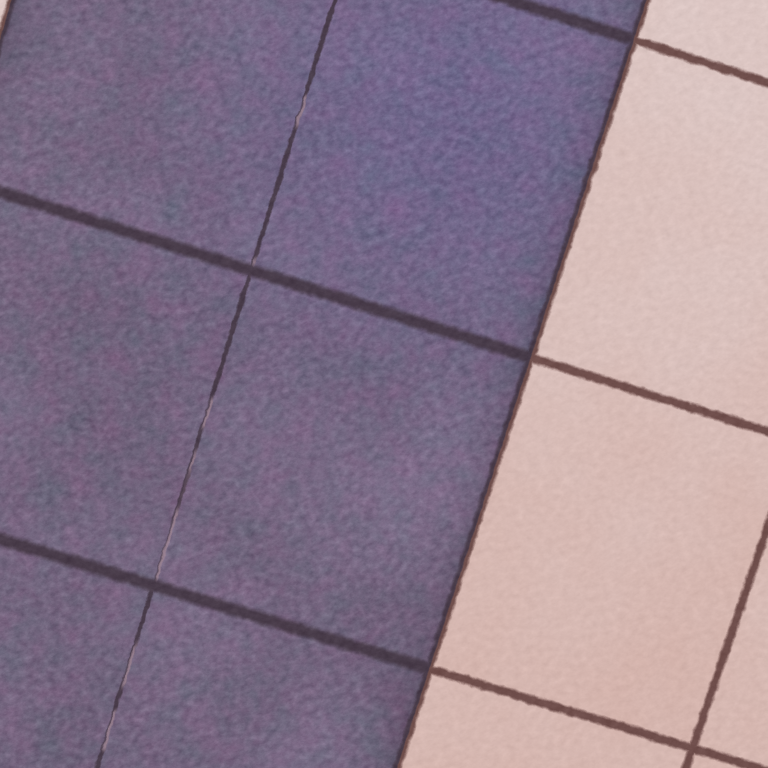
Give the GLSL for this texture, as a Shadertoy shader.

```glsl
// Slanted wall of square tiles: two violet columns beside two pale pink ones.
// Seams are nearly parallel lines placed by loops; gradient noise adds mottling,
// paper-like grain, ragged grout and a chipped highlight on the thin seam.

// Colours
const vec3 VIOLET_LIGHT = vec3(0.485, 0.425, 0.53);
const vec3 VIOLET_DARK  = vec3(0.405, 0.355, 0.445);
const vec3 VIOLET_BLUE  = vec3(0.43, 0.40, 0.58);
const vec3 PINK_LIGHT   = vec3(0.865, 0.785, 0.775);
const vec3 PINK_WARM    = vec3(0.83, 0.70, 0.67);
const vec3 GROUT_VIOLET = vec3(0.27, 0.22, 0.27);
const vec3 GROUT_PINK   = vec3(0.40, 0.27, 0.26);
const vec3 CHIP         = vec3(0.66, 0.56, 0.62);

// Seam layout: intercept, spacing, spacing change; then slope, slope change
const vec3 COLUMN_POS   = vec3(0.126, 0.3985, -0.0075);
const vec2 COLUMN_SLOPE = vec2(0.31, 0.015);
const vec3 ROW_POS      = vec3(0.75, 0.458, 0.006);
const vec2 ROW_SLOPE    = vec2(-0.312, -0.010);

// Half widths of the seams, in canvas units
const float ROW_ON_VIOLET = 0.0078;
const float ROW_ON_PINK   = 0.0056;
const float COLUMN_WIDE   = 0.0052;
const float COLUMN_THIN   = 0.0026;
const float SOFTNESS      = 0.0028;
const float RAGGED        = 0.0025;

const vec2  BLUE_CENTRE = vec2(0.60, 0.85);
const float BLUE_RADIUS = 0.30;
const float GRAIN_VIOLET = 0.085;
const float GRAIN_PINK   = 0.035;

vec2 hash2(vec2 p) {
    vec3 q = fract(p.xyx * vec3(0.1031, 0.1030, 0.0973));
    q += dot(q, q.yzx + 33.33);
    return fract((q.xx + q.yz) * q.zy) * 2.0 - 1.0;
}

float gradientNoise(vec2 p) {
    vec2 i = floor(p), f = fract(p);
    vec2 u = f * f * f * (f * (f * 6.0 - 15.0) + 10.0);
    vec2 e = vec2(0.0, 1.0);
    return mix(mix(dot(hash2(i), f), dot(hash2(i + e.yx), f - e.yx), u.x),
               mix(dot(hash2(i + e), f - e), dot(hash2(i + e.yy), f - e.yy), u.x), u.y);
}

float fbm(vec2 p) {
    float sum = 0.0, gain = 1.0;
    for (int i = 0; i < 4; i++) {
        sum += gain * gradientNoise(p);
        p = mat2(1.6, 1.2, -1.2, 1.6) * p + 7.3;
        gain *= 0.55;
    }
    return sum;
}

// Signed distance to numbered seam n, crossing the axis "across" along "along"
float seamDistance(float across, float along, float n, vec3 pos, vec2 slope) {
    float s = slope.x + slope.y * n;
    return (across - pos.x - n * (pos.y + n * pos.z) - s * along) * inversesqrt(1.0 + s * s);
}

float band(float d, float halfWidth, float soft) {
    return 1.0 - smoothstep(halfWidth - soft, halfWidth + soft, abs(d));
}

void mainImage(out vec4 fragColor, in vec2 fragCoord) {
    vec2 uv = fragCoord / iResolution.xy;
    float px = 1.0 / min(iResolution.x, iResolution.y);
    float soft = max(SOFTNESS, px);
    float rag = RAGGED * fbm(uv * 75.0);

    // Column seams: odd ones separate violet from pink, even ones lie inside
    float pink = 1.0, column = 0.0, chip = 0.0, shade = 0.0;
    vec2 tile = vec2(0.0);
    for (float n = -1.0; n < 2.5; n++) {
        float d = seamDistance(uv.x, uv.y, n, COLUMN_POS, COLUMN_SLOPE);
        bool border = mod(n, 2.0) > 0.5;
        bool thin = mod(n, 4.0) < 0.5;
        tile.x += step(0.0, d);
        if (border) {
            pink = mix(pink, 1.0 - pink, smoothstep(-px, px, d + rag * 0.5));
            shade += exp(-abs(d) / 0.022);
        }
        float wear = gradientNoise(vec2(uv.y * 19.0, n + 4.5)) + 0.35 * (0.45 - uv.y);
        float halfWidth = thin ? COLUMN_THIN - 0.002 * wear : COLUMN_WIDE;
        column = max(column, band(d + rag, halfWidth, thin ? max(0.0016, px) : soft));
        if (thin) chip = band(d - 0.001 + rag, 0.0017, max(0.0012, px)) * smoothstep(-0.02, 0.15, wear);
    }

    // Row seams: broader and softer on violet
    float row = 0.0;
    for (float n = -1.0; n < 1.5; n++) {
        float d = seamDistance(uv.y, uv.x, n, ROW_POS, ROW_SLOPE);
        tile.y += step(0.0, d);
        row = max(row, band(d + rag, mix(ROW_ON_VIOLET, ROW_ON_PINK, pink), soft * mix(1.6, 1.0, pink)));
    }

    // Tile surfaces: broad mottling, a tint per tile, a blue patch, fine grain
    float mottle = fbm(uv * 5.0 + 2.7);
    float tint = hash2(tile + 11.0).x;
    float grain = fbm(mat2(0.95, -0.31, 0.31, 0.95) * uv * vec2(85.0, 115.0));
    vec3 violet = mix(VIOLET_DARK, VIOLET_LIGHT, clamp(0.56 + 0.6 * mottle + 0.1 * tint + 0.12 * uv.y, 0.0, 1.0));
    float blue = exp(-dot(uv - BLUE_CENTRE, uv - BLUE_CENTRE) / (BLUE_RADIUS * BLUE_RADIUS));
    violet = mix(violet, VIOLET_BLUE, 0.6 * blue);
    violet += vec3(0.05, -0.01, 0.015) * fbm(uv * 24.0 + 9.0) + GRAIN_VIOLET * grain;
    violet *= 1.0 - 0.16 * min(shade, 1.0);
    float warmth = clamp(0.9 - 0.85 * uv.y + 0.25 * mottle + 0.08 * tint, 0.0, 1.0);
    vec3 pale = mix(PINK_LIGHT, PINK_WARM, warmth) + GRAIN_PINK * grain;

    // Grout over the tiles, then the chipped edge
    vec3 colour = mix(violet, pale, pink);
    vec3 grout = mix(GROUT_VIOLET, GROUT_PINK, pink) + 0.04 * grain;
    colour = mix(colour, grout, 0.92 * max(row, column));
    colour = mix(colour, CHIP, 0.75 * chip * (1.0 - row));
    fragColor = vec4(clamp(colour, 0.0, 1.0), 1.0);
}
```
